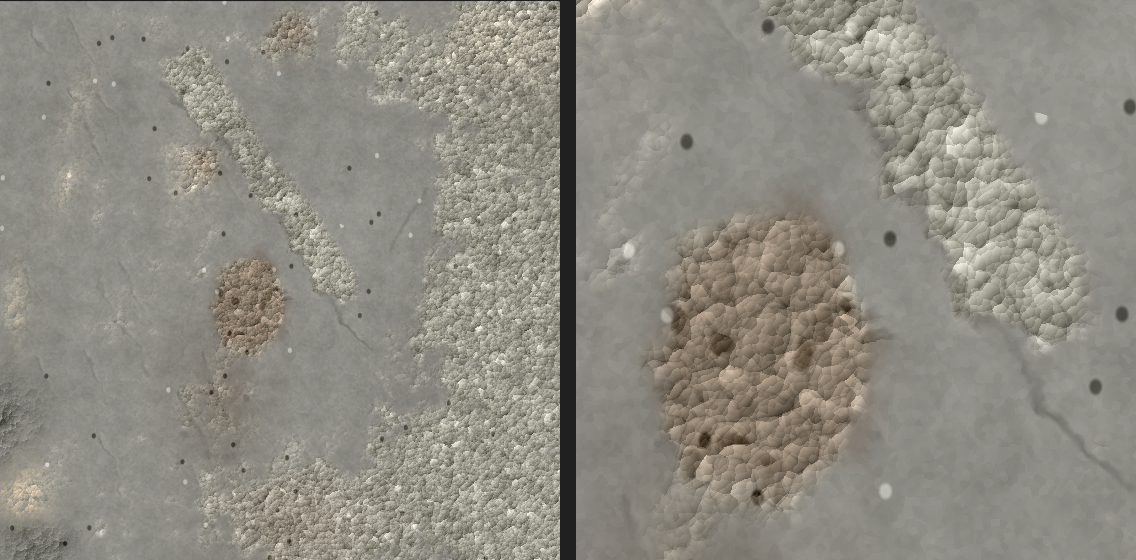
Left, the full canvas; right, a detail of the centre.
Reproduce this texture procedurally as a WebGL 2 fragment shader.

```glsl
#version 300 es
precision highp float;
// Weathered grey ground: smooth slabs, gravel patches, diagonal ledges and warm light.
uniform vec2 u_resolution;
out vec4 fragColor;

vec2 hash2(vec2 p) {
    vec3 q = fract(p.xyx * vec3(0.1031, 0.1030, 0.0973));
    q += dot(q, q.yzx + 33.33);
    return fract((q.xx + q.yz) * q.zy);
}

// Cellular noise: xy = offset to nearest seed, z = gap to next seed, w = stone id
vec4 stones(vec2 p) {
    vec2 cell = floor(p), f = fract(p), offset = vec2(0.0);
    float nearest = 9.0, second = 9.0, id = 0.0;
    for (int y = -1; y <= 1; y++)
    for (int x = -1; x <= 1; x++) {
        vec2 g = vec2(x, y);
        vec2 d = g + hash2(cell + g) - f;
        float dist = length(d);
        if (dist < nearest) {
            second = nearest;
            nearest = dist;
            offset = d;
            id = hash2(cell + g + 71.0).x;
        } else second = min(second, dist);
    }
    return vec4(offset, second - nearest, id);
}

// Layered, warped sines
float clouds(vec2 p) {
    float sum = 0.0, amp = 0.5;
    for (int i = 0; i < 5; i++) {
        p = mat2(0.8, -0.6, 0.6, 0.8) * p * 1.9 + 0.6 * sin(p.yx) + vec2(1.7, 4.1);
        sum += amp * sin(p.x) * sin(p.y);
        amp *= 0.62;
    }
    return sum;
}

float blob(vec2 p, vec2 centre, vec2 radius) {
    vec2 q = (p - centre) / radius;
    return exp(-dot(q, q));
}

float segment(vec2 p, vec2 a, vec2 b) {
    vec2 ab = b - a;
    return length(p - a - ab * clamp(dot(p - a, ab) / dot(ab, ab), 0.0, 1.0));
}

float crack(vec2 p, vec2 a, vec2 b, float width) {
    return 1.0 - smoothstep(0.0, width, segment(p, a, b));
}

void main() {
    vec2 p = gl_FragCoord.xy / u_resolution;
    float broad = clouds(p * 6.0), fine = clouds(p * 34.0 + 9.0);
    vec2 w = p + 0.018 * vec2(broad, clouds(p * 9.0 + 3.0)) + 0.006 * fine;

    // Where gravel breaks through the slabs
    float patchMask = smoothstep(0.3, 0.6, blob(w, vec2(0.445, 0.455), vec2(0.078, 0.092)));
    float tail = blob(w, vec2(0.39, 0.29), vec2(0.075, 0.13));
    float topSpot = blob(w, vec2(0.52, 0.945), vec2(0.035, 0.05));
    float sideSpot = blob(w, vec2(0.365, 0.705), vec2(0.028, 0.035));
    float bottom = blob(w, vec2(0.52, 0.06), vec2(0.13, 0.08));
    float right = smoothstep(-0.07, 0.1, dot(w - vec2(0.68, 0.45), vec2(0.967, -0.25)));
    float band = 1.0 - smoothstep(0.015, 0.06, segment(w, vec2(0.34, 0.87), vec2(0.61, 0.5)));
    float slabs = blob(w, vec2(0.56, 0.41), vec2(0.06, 0.08))
                + blob(w, vec2(0.66, 0.64), vec2(0.09, 0.14));
    float cover = 0.75 * right + 0.9 * band + patchMask + 0.8 * tail + topSpot + sideSpot + bottom
                + 0.5 * blob(w, vec2(0.75, 0.86), vec2(0.25, 0.13)) - 0.8 * slabs
                + 0.55 * broad + 0.3 * fine;
    float rough = smoothstep(0.2, 0.75, cover);

    // Stones of three sizes, lit from the upper left
    vec4 big = stones(w * 48.0), mid = stones(p * 105.0 + 0.5 * fine), grit = stones(p * 210.0);
    vec2 light = vec2(-0.6, 0.8);
    float relief = -0.11 * dot(big.xy, light) - 0.15 * dot(mid.xy, light) - 0.10 * dot(grit.xy, light)
                 + 0.07 * (big.w - 0.5) + 0.09 * (mid.w - 0.5) + 0.08 * (grit.w - 0.5)
                 - 0.07 * (1.0 - smoothstep(0.0, 0.2, big.z))
                 + 0.10 * smoothstep(0.93, 0.97, mid.w);

    vec3 col = mix(vec3(0.555, 0.55, 0.525), vec3(0.615, 0.603, 0.555), rough);
    col += 0.035 * broad + 0.03 * fine + 0.03 * (grit.w - 0.5) + 0.02 * (mid.w - 0.5);
    col += relief * rough;

    // Brown soil with dark holes
    float brown = clamp(0.95 * patchMask + 0.45 * tail + 0.7 * topSpot + 0.6 * sideSpot + 0.35 * bottom, 0.0, 1.0);
    col *= mix(vec3(1.0), vec3(0.88, 0.80, 0.75), brown);
    float hole = smoothstep(0.8, 0.86, big.w) * (1.0 - smoothstep(0.25, 0.5, length(big.xy)));
    col -= 0.22 * hole * clamp(patchMask + 0.4 * tail, 0.0, 1.0);

    // Diagonal ledges
    float ledge = crack(w, vec2(0.29, 0.85), vec2(0.43, 0.70), 0.006)
                + crack(w, vec2(0.45, 0.67), vec2(0.55, 0.52), 0.006)
                + crack(w, vec2(0.55, 0.52), vec2(0.66, 0.38), 0.006)
                + 0.7 * crack(w, vec2(0.76, 0.66), vec2(0.70, 0.55), 0.006)
                + 0.7 * crack(w, vec2(0.55, 0.19), vec2(0.59, 0.12), 0.006)
                + 0.7 * crack(w, vec2(0.93, 0.98), vec2(0.99, 0.94), 0.006);
    col -= 0.11 * ledge * (0.7 + 0.6 * fine);

    // Faint scratches on the left
    for (int i = 0; i < 18; i++) {
        vec2 h = hash2(vec2(float(i) * 3.7, 12.0));
        vec2 start = vec2(0.36 * h.x, 0.1 + 0.95 * h.y);
        vec2 end = start + (0.06 + 0.12 * h.x) * vec2(0.3 + 0.3 * h.y, -0.85);
        col -= 0.06 * crack(w, start, end, 0.005) * (0.7 + fine);
        col += 0.03 * crack(w, start + vec2(0.007, 0.003), end, 0.008);
    }

    // Sparse dark and pale pebbles
    vec4 pebble = stones(p * 30.0 + 40.0);
    float dot_ = 1.0 - smoothstep(0.07, 0.15, length(pebble.xy * vec2(1.0, 0.8)));
    col += dot_ * (0.2 * step(pebble.w, 0.04) - 0.26 * step(0.95, pebble.w));

    // Warm light and cool shade
    vec2 tilt = vec2(w.x - 0.35 * w.y, w.y);
    float sun = 0.8 * blob(tilt, vec2(-0.115, 0.67), vec2(0.025, 0.05))
              + 0.5 * blob(tilt, vec2(-0.155, 0.82), vec2(0.025, 0.07))
              + 0.8 * blob(w, vec2(0.02, 0.46), vec2(0.022, 0.07))
              + 0.6 * blob(w, vec2(0.33, 0.69), vec2(0.04, 0.07))
              + 0.5 * blob(w, vec2(0.9, 0.92), vec2(0.13, 0.07))
              + 1.7 * blob(tilt, vec2(0.0, 0.12), vec2(0.05, 0.045));
    float shade = blob(w, vec2(0.01, 0.23), vec2(0.06, 0.09)) + blob(w, vec2(0.06, 0.03), vec2(0.07, 0.06))
                + 0.5 * blob(w, vec2(0.98, 0.8), vec2(0.1, 0.09));
    col += sun * vec3(0.14, 0.115, 0.08) * (1.0 + 5.0 * relief);
    col -= shade * (0.12 + 0.8 * relief);
    col *= 1.0 - 0.8 * smoothstep(0.997, 0.999, p.y);

    fragColor = vec4(clamp(col, 0.0, 1.0), 1.0);
}
```
